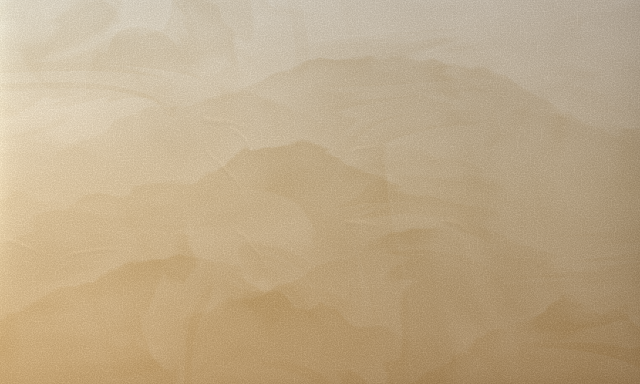
Reproduce this texture procedurally as a Shadertoy shader.

```glsl
// Draws a sandy paper wash: torn overlapping ridges, pale creases and fine grain.

float hash(vec2 p) {
    vec3 q = fract(vec3(p.xyx) * 0.1031);
    q += dot(q, q.yzx + 33.33);
    return fract((q.x + q.y) * q.z);
}

// Warped, rotated sines, roughly in -1..1
float layeredSines(vec2 p, int octaves) {
    float sum = 0.0, amplitude = 0.55;
    for (int i = 0; i < octaves; i++) {
        p = mat2(0.8, 0.6, -0.6, 0.8) * p * 1.7 + 1.9;
        p += 0.7 * sin(p.yx * 1.3);
        sum += amplitude * sin(p.x) * cos(p.y * 0.9);
        amplitude *= 0.62;
    }
    return sum;
}

// Distance to the nearest scattered cell point
float cellular(vec2 p) {
    vec2 cell = floor(p);
    float nearest = 2.0;
    for (int y = -1; y <= 1; y++)
    for (int x = -1; x <= 1; x++) {
        vec2 id = cell + vec2(x, y);
        vec2 point = id + vec2(hash(id), hash(id + 57.0));
        nearest = min(nearest, distance(p, point));
    }
    return nearest;
}

vec3 threeStops(vec3 low, vec3 middle, vec3 high, float t) {
    return t < 0.5 ? mix(low, middle, t * 2.0) : mix(middle, high, t * 2.0 - 1.0);
}

// Warm to grey upwards, light to shaded rightwards
vec3 baseWash(vec2 uv) {
    vec3 lit = threeStops(vec3(0.80, 0.67, 0.48), vec3(0.86, 0.775, 0.635),
                          vec3(0.87, 0.845, 0.785), uv.y);
    vec3 shaded = threeStops(vec3(0.63, 0.525, 0.39), vec3(0.675, 0.60, 0.485),
                             vec3(0.705, 0.66, 0.60), uv.y);
    return mix(lit, shaded, uv.x);
}

// Signed depth below a ragged hill outline
float ridgeDepth(vec2 uv, vec2 peak, float slope, float seed) {
    float across = uv.x - peak.x;
    float outline = peak.y - slope * sqrt(across * across + 0.001);
    outline += 0.060 * layeredSines(uv * vec2(5.0, 4.0) + seed, 4);
    outline += 0.016 * layeredSines(uv * vec2(17.0, 22.0) + seed, 4);
    return outline - uv.y;
}

// Pigment with a crisp upper edge that fades downwards
float washLayer(float depth, float softness, float fade) {
    return smoothstep(-softness, softness, depth) * exp(-max(depth, 0.0) / fade);
}

// Tapered, slightly bowed stroke
float crease(vec2 p, vec2 start, float angle, float extent, float width) {
    vec2 d = p - start;
    vec2 local = vec2(dot(d, vec2(cos(angle), sin(angle))),
                      dot(d, vec2(-sin(angle), cos(angle))));
    float along = local.x / extent;
    float offset = local.y - 0.25 * extent * along * (1.0 - along);
    float taper = smoothstep(0.0, 0.15, along) * (1.0 - smoothstep(0.4, 1.0, along));
    return taper * exp(-offset * offset / (width * width));
}

void mainImage(out vec4 fragColor, in vec2 fragCoord) {
    vec2 uv = fragCoord / iResolution.xy;
    vec2 p = fragCoord / iResolution.y;
    vec3 color = baseWash(uv);
    const vec3 PIGMENT = vec3(0.028, 0.042, 0.066);
    const vec3 PALE_RIM = vec3(0.014, 0.018, 0.024);

    // Broad mottling and brushed streaks
    float cloud = layeredSines(p * vec2(1.6, 2.4) + 4.0, 5);
    float brushed = layeredSines(p * vec2(3.0, 7.0) + cloud * 0.8, 6);
    color += cloud * vec3(0.018, 0.020, 0.024) + brushed * vec3(0.011, 0.013, 0.017);

    // Torn patches with one crisp side
    for (int i = 0; i < 4; i++) {
        float n = float(i);
        float field = layeredSines(p * vec2(1.7, 3.0) + n * 9.1, 6) - 0.15;
        float reach = smoothstep(-0.3, 0.5, layeredSines(p * 2.0 + n * 3.7, 3));
        color -= 0.45 * PIGMENT * reach * washLayer(field, 0.06, 0.35);
        color += 0.45 * PALE_RIM * reach * washLayer(-field, 0.06, 0.25);
    }

    // Overlapping ridges, spread by the golden ratio, lost in places
    for (int i = 0; i < 8; i++) {
        float n = float(i);
        vec2 peak = vec2(fract(0.58 + n * 0.618), 0.91 - n * 0.1);
        float slope = mix(0.4, 0.75, hash(vec2(n, 3.0)));
        float depth = ridgeDepth(uv, peak, slope, n * 7.3);
        float presence = smoothstep(-0.45, 0.4, layeredSines(p * 3.0 + n * 5.0, 4));
        presence *= exp(-3.0 * abs(uv.x - peak.x));
        color -= PIGMENT * presence * washLayer(depth, 0.007, 0.13);
        color += PALE_RIM * presence * washLayer(-depth, 0.007, 0.08);
    }

    // Thin raised creases with a shadow beneath
    for (int i = 0; i < 9; i++) {
        vec2 id = vec2(float(i), 11.0);
        vec2 start = vec2(hash(id) * 1.6, 0.25 + 0.7 * hash(id + 5.0));
        float angle = mix(-0.9, 0.2, hash(id + 9.0));
        float extent = mix(0.08, 0.24, hash(id + 13.0));
        vec2 wobbled = p + 0.006 * layeredSines(p * 14.0, 4);
        color += 0.024 * crease(wobbled, start, angle, extent, 0.004);
        color -= 0.014 * crease(wobbled + vec2(0.0, 0.008), start, angle, extent, 0.006);
    }

    // Bright left margin, gently shaded right and lower margins
    color += vec3(0.05, 0.06, 0.06) * exp(-uv.x / 0.018) * smoothstep(0.0, 0.5, uv.y);
    color -= 0.035 * exp(-(1.0 - uv.x) / 0.05) + 0.03 * exp(-uv.y / 0.06);

    // Fine paper grain
    color += 0.085 * (cellular(p * 270.0) - 0.45);
    fragColor = vec4(clamp(color, 0.0, 1.0), 1.0);
}
```
